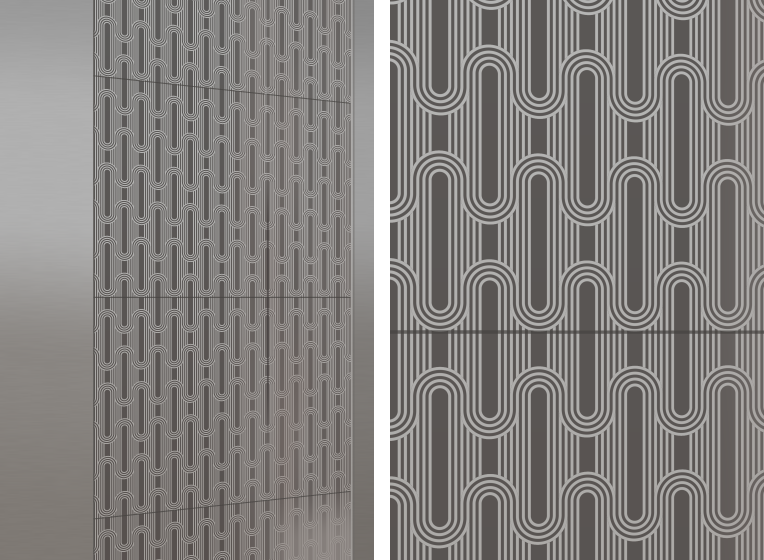
Left: the whole. Right: its middle third, enlarged.
This pattern is drawn by a WebGL 1 fragment shader. Its source:

```glsl
precision highp float;
// An etched metal panel between two plain steel walls: half-dropped columns of
// concentric capsules whose rings run on as shared vertical lines. The panel
// recedes to the right; supersampling smooths the etching, noise adds sheen.
uniform vec2 u_resolution;

float hash(vec2 p) {
  return fract(sin(dot(p, vec2(127.1, 311.7))) * 43758.5453);
}

float noise(vec2 p) {
  vec2 i = floor(p), f = fract(p);
  f = f * f * (3.0 - 2.0 * f);
  return mix(mix(hash(i), hash(i + vec2(1.0, 0.0)), f.x),
             mix(hash(i + vec2(0.0, 1.0)), hash(i + vec2(1.0, 1.0)), f.x), f.y);
}

// Canvas position to (column, row) on the receding panel.
vec2 panelCoords(vec2 p) {
  float column = (0.0461 - sqrt(max(0.002125 - 0.001328 * (p.x - 0.2871), 0.0))) / 0.000664;
  float period = mix(0.1319, 0.1155, (p.x - 0.25) / 0.6875);
  return vec2(column, (p.y - 0.469) / period);
}

// 1 on raised lines, 0 on etched ground; lengths are in column widths.
float etching(vec2 g) {
  float nearest = floor(g.x + 0.5);
  float r = abs(g.x - nearest);
  float side = g.x < nearest ? -1.0 : 1.0;

  // Rounded ends override the vertical lines, also those of the next column.
  for (int i = 0; i < 2; i++) {
    float column = nearest + side * float(i);
    float drop = 0.42 + 0.5 * mod(column, 2.0);
    float y = abs(fract(g.y - drop + 0.5) - 0.5) * 4.32;
    float d = length(vec2(g.x - column, max(y - 1.22, 0.0)));
    if (y > 1.22 && d < 0.592) r = d;
  }

  // Four evenly spaced rings around a wide core.
  float ring = abs(fract((r - 0.195) / 0.122 + 0.5) - 0.5) * 0.122;
  return (1.0 - smoothstep(0.024, 0.036, ring)) * step(0.15, r);
}

// Plain wall: bright above, falling to a warm grey below.
vec3 brushedSteel(vec2 p) {
  float h = p.y + 0.05 * (noise(p * vec2(3.0, 2.0)) - 0.5);
  vec3 c = mix(vec3(0.495, 0.475, 0.455), vec3(0.54, 0.525, 0.51), smoothstep(0.0, 0.36, h));
  c = mix(c, vec3(0.69, 0.69, 0.69), smoothstep(0.34, 0.62, h));
  c = mix(c, vec3(0.60, 0.60, 0.60), smoothstep(0.78, 1.0, h));
  return c + 0.012 * (noise(p * vec2(30.0, 420.0)) - 0.5);
}

vec3 etchedPanel(vec2 p, float lines) {
  vec3 ground = mix(vec3(0.34, 0.315, 0.305), vec3(0.36, 0.355, 0.35), p.y);
  vec3 metal = mix(vec3(0.64, 0.625, 0.61), vec3(0.71, 0.71, 0.705), smoothstep(0.0, 0.7, p.y));
  vec3 c = mix(ground, metal, lines);

  // Uneven vertical reflections veil the right part.
  float streak = noise(vec2(p.x * 26.0, p.y * 4.0));
  float veil = smoothstep(0.60, 0.74, p.x) * (0.08 + 0.32 * streak);
  veil += 0.10 * smoothstep(0.61, 0.63, p.x) * (1.0 - smoothstep(0.66, 0.70, p.x));
  vec3 sheen = mix(vec3(0.56, 0.50, 0.48), vec3(0.63, 0.61, 0.60), noise(p * vec2(17.0, 6.0)));
  c = mix(c, sheen, veil);

  // Soft gleam in the lower right corner.
  float gleam = smoothstep(0.68, 0.82, p.x) * (1.0 - smoothstep(0.02, 0.12, p.y - 0.08 * (p.x - 0.7)));
  return mix(c, vec3(0.60, 0.575, 0.56), 0.6 * gleam);
}

// Soft-edged stripe around zero.
float stripe(float d, float halfWidth, float blur) {
  return 1.0 - smoothstep(halfWidth - 0.5 * blur, halfWidth + 0.5 * blur, abs(d));
}

void main() {
  vec2 p = gl_FragCoord.xy / u_resolution;
  vec2 pixel = 1.0 / u_resolution;

  // Average the etching and its seams over the pixel.
  float lines = 0.0, seam = 0.0;
  for (int j = 0; j < 4; j++) {
    for (int i = 0; i < 4; i++) {
      vec2 s = p + pixel * ((vec2(float(i), float(j)) + 0.5) / 4.0 - 0.5);
      vec2 g = panelCoords(s);
      lines += etching(g) / 16.0;
      float seamDistance = abs(fract(g.y / 3.0 + 0.5) - 0.5) * 3.0;
      seam += step(seamDistance, 0.008) / 16.0;
    }
  }

  vec3 panel = etchedPanel(p, lines);
  panel = mix(panel, vec3(0.27, 0.26, 0.25), 0.7 * seam);

  // Upright joint, darkest at mid height, with a pale glint above.
  float jointLine = stripe(p.x - 0.716, 0.0025, pixel.x);
  float jointDark = smoothstep(0.18, 0.32, p.y) * (1.0 - smoothstep(0.58, 0.70, p.y));
  panel = mix(panel, vec3(0.24, 0.22, 0.22), 0.65 * jointLine * jointDark);
  panel = mix(panel, vec3(0.72), 0.35 * stripe(p.x - 0.711, 0.002, pixel.x) * smoothstep(0.6, 0.8, p.y));

  // Walls, with the narrow right one a little darker.
  vec3 wall = brushedSteel(p);
  wall *= mix(1.0, 0.91, step(0.6, p.x));
  float inside = smoothstep(-0.5, 0.5, (p.x - 0.25) / pixel.x)
               * smoothstep(-0.5, 0.5, (0.938 - p.x) / pixel.x);
  vec3 color = mix(wall, panel, inside);

  // Shadowed left edge and bright right edge.
  color = mix(color, vec3(0.33, 0.32, 0.31), 0.75 * stripe(p.x - 0.251, 0.002, pixel.x));
  color = mix(color, vec3(0.70, 0.69, 0.68), 0.7 * stripe(p.x - 0.940, 0.0025, pixel.x));
  color = mix(color, vec3(0.42, 0.41, 0.40), 0.5 * stripe(p.x - 0.946, 0.002, pixel.x));
  gl_FragColor = vec4(color, 1.0);
}
```
